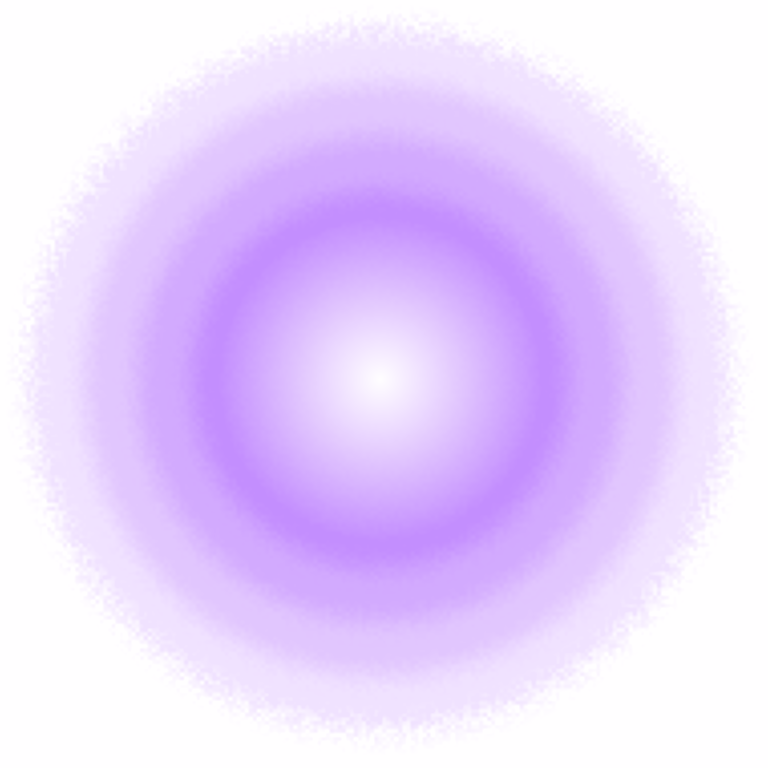
Write a WebGL 2 fragment shader that draws this background.

```glsl
#version 300 es
precision highp float;

uniform vec2 u_resolution;
out vec4 fragColor;

const vec2 CENTER = vec2(0.495, 0.506);
const float RING_RADIUS = 0.211;
const float OUTER_RADIUS = 0.490;
const float RING_SOFTNESS = 0.006;
const float BANDS = 4.0;
const float BAND_SOFTNESS = 0.40;
const float GRAIN_CELLS = 190.0;
const float GRAIN_AMOUNT = 0.45;
const float INNER_GRAIN = 0.02;
const vec3 WHITE = vec3(1.0, 0.995, 1.0);
const vec3 VIOLET = vec3(0.765, 0.555, 0.995);

float hash(vec2 p) {
    return fract(sin(dot(p, vec2(127.1, 311.7))) * 43758.5453);
}

// Smooth value noise in the range 0 to 1
float valueNoise(vec2 p) {
    vec2 cell = floor(p);
    vec2 f = fract(p);
    f = f * f * (3.0 - 2.0 * f);
    float low = mix(hash(cell), hash(cell + vec2(1.0, 0.0)), f.x);
    float high = mix(hash(cell + vec2(0.0, 1.0)), hash(cell + vec2(1.0)), f.x);
    return mix(low, high, f.y);
}

// Soft steps between flat tones, with grain only in the transitions
float bandedFalloff(float amount, float grain) {
    float level = clamp(amount, 0.0, 1.0) * BANDS;
    float part = fract(level);
    float transition = 4.0 * part * (1.0 - part);
    float edgeWeight = mix(1.0, 0.3, smoothstep(0.5, 1.5, level));
    float stepped = smoothstep(0.5 - BAND_SOFTNESS, 0.5 + BAND_SOFTNESS, part);
    stepped += grain * GRAIN_AMOUNT * transition * edgeWeight;
    return (floor(level) + clamp(stepped, 0.0, 1.0)) / BANDS;
}

void main() {
    vec2 uv = gl_FragCoord.xy / u_resolution;
    vec2 offset = (uv - CENTER) * u_resolution / min(u_resolution.x, u_resolution.y);
    float radius = length(offset);
    float grain = 2.0 * valueNoise(offset * GRAIN_CELLS) - 1.0;

    // Pale core deepening toward the ring
    float inner = clamp(radius / RING_RADIUS, 0.0, 1.0);
    inner += grain * INNER_GRAIN * inner;

    // Outer halo fading to the background
    float fade = (OUTER_RADIUS - radius) / (OUTER_RADIUS - RING_RADIUS);
    float outer = bandedFalloff(fade, grain);

    float side = smoothstep(-RING_SOFTNESS, RING_SOFTNESS, radius - RING_RADIUS);
    float tint = clamp(mix(inner, outer, side), 0.0, 1.0);
    fragColor = vec4(mix(WHITE, VIOLET, tint), 1.0);
}
```
